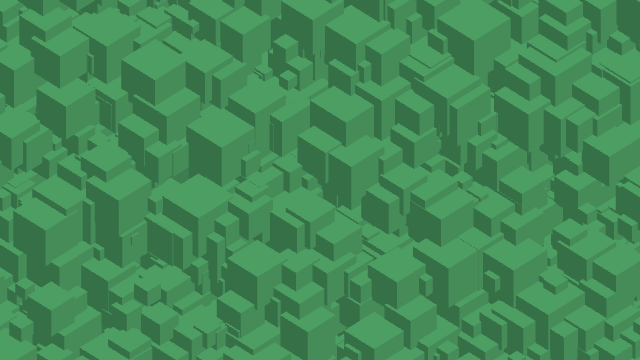
A Shadertoy shader for this background:

```glsl
// Four random values per cell and layer
vec4 hash4(vec3 p) {
    vec4 q = fract(p.xyzx * vec4(0.1031, 0.1030, 0.0973, 0.1099));
    q += dot(q, q.wzxy + 33.33);
    return fract((q.xxyz + q.yzzw) * q.zywx);
}

// Visible faces of a cube, p measured from its front top corner.
// Returns distance behind that corner and face index (-1 when missed).
vec2 cubeFace(vec2 p, float halfWidth) {
    float side = abs(p.x);
    float rise = p.y / 0.62;
    if (rise > side)
        return vec2(0.785 * rise, rise + side < 2.0 * halfWidth ? 0.0 : -1.0);
    float drop = (0.62 * side - p.y) / 1.11;
    float face = p.x < 0.0 ? 1.0 : 2.0;
    return vec2(0.785 * side + 0.877 * drop, max(side, drop) < halfWidth ? face : -1.0);
}

vec3 cubeField(vec2 p) {
    const float cellSize = 0.13;
    vec2 home = floor(p / cellSize);
    float nearest = -10.0;
    float face = -1.0;

    // Interpenetrating cubes, resolved by depth
    for (int y = -1; y <= 1; y++)
    for (int x = -1; x <= 1; x++)
    for (int layer = 0; layer < 6; layer++) {
        vec2 cell = home + vec2(x, y);
        vec4 rnd = hash4(vec3(cell + 37.0, float(layer) * 7.0 + 3.0));
        float halfWidth = mix(0.018, 0.104, rnd.z);
        vec2 hit = cubeFace(p - (cell + rnd.xy) * cellSize, halfWidth);
        float depth = 1.22 * halfWidth + 0.22 * rnd.w - hit.x;
        if (hit.y >= 0.0 && depth > nearest) {
            nearest = depth;
            face = hit.y;
        }
    }

    if (face < 0.0) return vec3(0.24, 0.49, 0.31);
    if (face < 0.5) return vec3(0.30, 0.62, 0.39);
    return face < 1.5 ? vec3(0.21, 0.44, 0.28) : vec3(0.27, 0.55, 0.35);
}

void mainImage(out vec4 fragColor, in vec2 fragCoord) {
    // Rotated four-sample grid smooths the edges
    vec3 color = vec3(0.0);
    for (int i = 0; i < 4; i++) {
        vec2 offset = vec2(float(i), mod(float(i) * 2.0 + 1.0, 5.0)) / 4.0 - 0.375;
        color += cubeField((fragCoord + offset) / iResolution.y);
    }
    fragColor = vec4(color / 4.0, 1.0);
}
```
